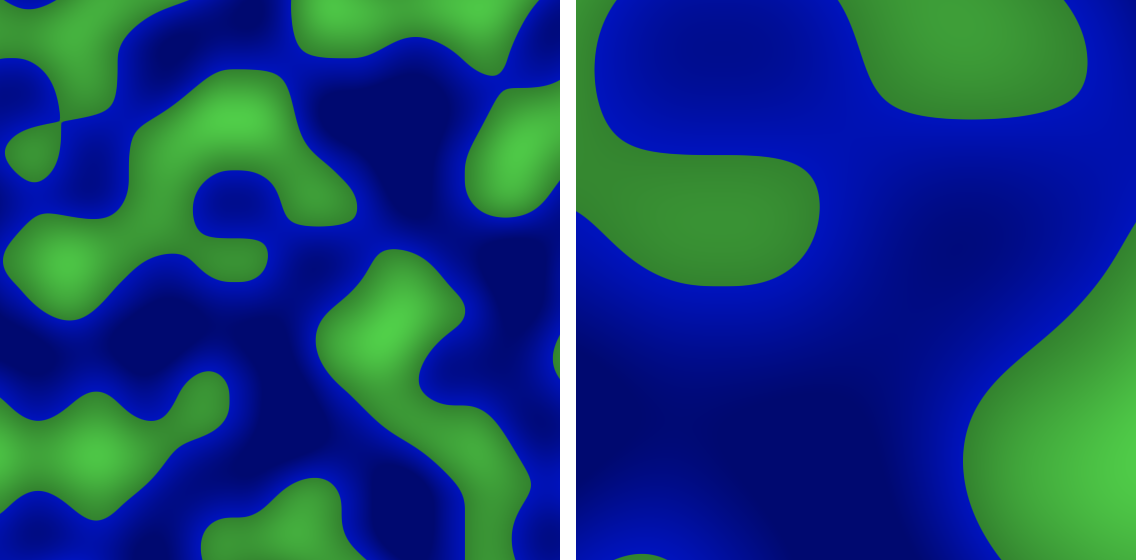
Left: the whole. Right: its middle third, enlarged.
A Shadertoy shader for this texture:

```glsl
// Integer hash of a lattice point
uint hashCell(ivec2 cell) {
    uint h = uint(cell.x) * 374761393u + uint(cell.y) * 668265263u;
    h = (h ^ (h >> 13)) * 1274126177u;
    h = (h ^ (h >> 16)) * 2246822519u;
    return h ^ (h >> 15);
}

// One of eight unit directions: four diagonals or four axes
vec2 latticeGradient(ivec2 cell) {
    uint h = hashCell(cell) >> 7;
    vec2 diagonal = vec2(h & 1u, (h >> 1) & 1u) * 2.0 - 1.0;
    vec2 axis = vec2(diagonal.x + diagonal.y, diagonal.x - diagonal.y);
    return normalize((h & 4u) == 0u ? diagonal : axis);
}

float cornerSlope(ivec2 cell, vec2 local, ivec2 corner) {
    return dot(latticeGradient(cell + corner), local - vec2(corner));
}

float gradientNoise(vec2 p) {
    ivec2 cell = ivec2(floor(p));
    vec2 f = fract(p);
    vec2 fade = f * f * f * (f * (f * 6.0 - 15.0) + 10.0);
    float lower = mix(cornerSlope(cell, f, ivec2(0, 0)), cornerSlope(cell, f, ivec2(1, 0)), fade.x);
    float upper = mix(cornerSlope(cell, f, ivec2(0, 1)), cornerSlope(cell, f, ivec2(1, 1)), fade.x);
    return mix(lower, upper, fade.y);
}

void mainImage(out vec4 fragColor, in vec2 fragCoord) {
    // Five noise cells across the canvas
    vec2 uv = fragCoord / iResolution.y;
    float height = gradientNoise(uv * 5.0 + vec2(20.9, 11.57)) - 0.05;

    // Water darkens with depth, then levels off
    float shallowness = clamp(1.0 + height / 0.32, 0.0, 1.0);
    vec3 water = mix(vec3(0.0, 0.035, 0.44), vec3(0.0, 0.075, 0.745), shallowness);

    // Land brightens with height
    vec3 land = vec3(0.39, 1.0, 0.355) * (0.51 + 0.65 * max(height, 0.0));

    // Crisp coastline, about one pixel wide
    float edge = 0.6 * fwidth(height) + 1e-5;
    fragColor = vec4(mix(water, land, smoothstep(-edge, edge, height)), 1.0);
}
```
